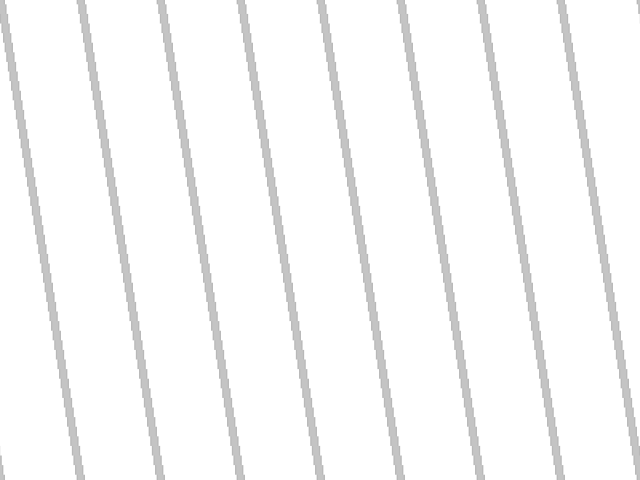
Reproduce this pattern procedurally as a WebGL 2 fragment shader.

```glsl
#version 300 es
precision highp float;
// Thin grey slanted stripes on white, drawn as fine staircases with darker rims.
// Each stripe moves right one column per step down; over the full height it
// shifts by exactly one stripe spacing, so the pattern tiles on every side.

#define STRIPES 8.0        // stripes across the canvas
#define STEPS 50.0         // stair steps per height, and columns per stripe spacing
#define STEP_PHASE 0.55    // vertical offset of the steps, in steps
#define CENTRE 0.5         // stripe centre on step zero, in columns
#define HALF_WIDTH 2.6     // half the stripe width, in columns
#define HALF_CORE 1.8      // half the lighter core width, in columns
#define PAPER vec3(1.0)
#define CORE_GREY vec3(0.77)
#define RIM_GREY vec3(0.72)

uniform vec2 u_resolution;
out vec4 fragColor;

// Antialiased coverage of a band around zero distance.
float band(float dist, float halfWidth, float pixel) {
  return clamp((halfWidth - dist) / pixel + 0.5, 0.0, 1.0);
}

// Colour at a column on one stair step.
vec3 stripeStep(float column, float stairStep, float pixel) {
  float offset = column - stairStep - CENTRE;
  float dist = abs(offset - STEPS * floor(offset / STEPS + 0.5));
  vec3 stripe = mix(RIM_GREY, CORE_GREY, band(dist, HALF_CORE, pixel));
  return mix(PAPER, stripe, band(dist, HALF_WIDTH, pixel));
}

void main() {
  vec2 uv = gl_FragCoord.xy / u_resolution;
  vec2 grid = vec2(STRIPES * STEPS, STEPS);
  vec2 pixel = grid / u_resolution;

  // Columns run from the left, steps run down from the top.
  float column = uv.x * grid.x;
  float row = (1.0 - uv.y) * grid.y + STEP_PHASE;

  // Blend the two steps that meet at the nearest boundary.
  float boundary = floor(row + 0.5);
  float below = clamp((row - boundary) / pixel.y + 0.5, 0.0, 1.0);
  vec3 color = mix(stripeStep(column, boundary - 1.0, pixel.x),
                   stripeStep(column, boundary, pixel.x), below);

  fragColor = vec4(color, 1.0);
}
```
